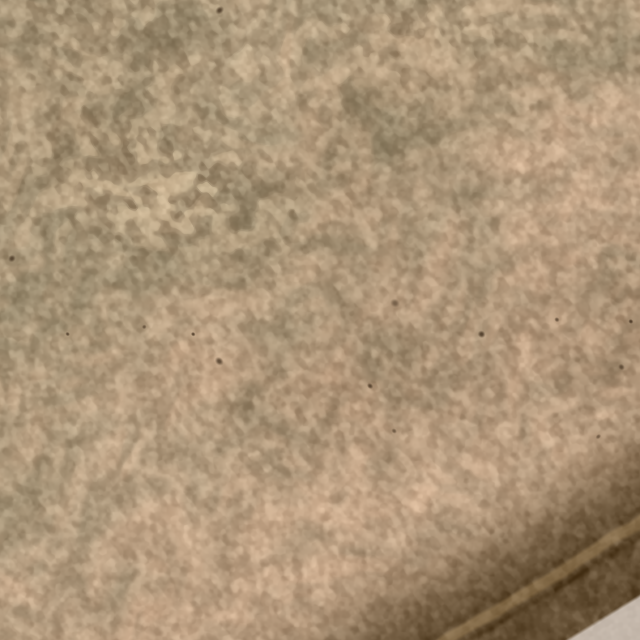
A WebGL 2 fragment shader for this texture:

```glsl
#version 300 es
precision highp float;

uniform vec2 u_resolution;
out vec4 fragColor;

vec3 hash3(vec2 cell) {
  vec3 q = fract(cell.xyx * vec3(0.1031, 0.1030, 0.0973));
  q += dot(q, q.yxz + 33.33);
  return fract((q.xxy + q.yzz) * q.zyx);
}

// Soft cellular noise: random cell values blended by distance, centred on 0
float blotches(vec2 p, float crispness) {
  vec2 cell = floor(p);
  float total = 0.0, weight = 0.0;
  for (int y = -1; y <= 1; y++) {
    for (int x = -1; x <= 1; x++) {
      vec2 corner = cell + vec2(x, y);
      vec3 h = hash3(corner + 57.0);
      vec2 d = corner + 0.15 + 0.7 * h.xy - p;
      float w = exp(-crispness * dot(d, d));
      total += w * h.z;
      weight += w;
    }
  }
  return total / weight - 0.5;
}

// Slow bending of the plane by layered sines
vec2 warp(vec2 p) {
  p += 0.030 * sin(p.yx * 11.0 + vec2(0.7, 2.9));
  p += 0.014 * sin(p.yx * 27.0 + vec2(4.1, 1.3));
  return p + 0.006 * sin(p.yx * 63.0 + vec2(2.2, 5.6));
}

float spot(vec2 p, vec2 centre, vec2 size) {
  vec2 d = (p - centre) / size;
  return exp(-dot(d, d));
}

// Small dark holes, at most one per grid cell
float pits(vec2 uv) {
  vec2 p = uv * 11.0;
  vec2 cell = floor(p);
  vec3 h = hash3(cell + 19.0);
  vec3 k = hash3(cell + 83.0);
  float chance = 0.04 + 0.42 * exp(-pow((uv.y - 0.45) / 0.13, 2.0));
  vec2 d = (fract(p) - 0.15 - 0.7 * h.xy) / 11.0;
  d.x += 0.6 * (k.y - 0.5) * d.y;
  float radius = mix(0.0025, 0.0052, k.x * k.x);
  float hole = 1.0 - smoothstep(0.2 * radius, 1.6 * radius, length(d));
  return hole * step(h.z, chance) * mix(0.5, 1.0, k.z);
}

void main() {
  vec2 uv = gl_FragCoord.xy / u_resolution;
  float pixel = 1.0 / u_resolution.y;

  // Axes along and across the slanting edge
  vec2 slant = vec2(dot(uv, vec2(0.853, 0.522)), dot(uv, vec2(0.522, -0.853)));
  vec2 bent = warp(slant);

  // Noise from broad stains down to grain
  float stain = blotches(bent * vec2(4.0, 7.0) + 3.0, 3.5);
  float cloud = blotches(bent * vec2(11.0, 17.0) + 21.0, 4.0);
  float mottle = blotches(bent * vec2(34.0, 44.0), 4.5);
  float grain = blotches(uv * mat2(0.8, 0.6, -0.6, 0.8) * vec2(100.0, 76.0) + 90.0, 4.5);
  float dust = blotches(uv * 150.0, 4.0);

  // Grey-green upper left, rosy right and bottom
  float rosy = smoothstep(-0.5, 0.4, slant.y + 0.25 * uv.x + 0.35 * stain + 0.25 * cloud);
  vec3 colour = mix(vec3(0.670, 0.595, 0.480), vec3(0.705, 0.596, 0.484), rosy);

  float light = 0.065 * stain + 0.065 * cloud + 0.075 * mottle + 0.125 * grain + 0.08 * dust;
  light -= 0.040 * spot(warp(uv), vec2(0.48, 0.40), vec2(0.25, 0.07));
  light -= 0.040 * spot(warp(uv), vec2(0.56, 0.86), vec2(0.14, 0.14));
  light -= 0.030 * spot(warp(uv), vec2(0.13, 0.73), vec2(0.10, 0.07));
  light += 0.022 * spot(uv, vec2(0.45, 0.22), vec2(0.45, 0.14));
  light += 0.018 * spot(uv, vec2(0.95, 0.90), vec2(0.25, 0.25));
  colour += light * vec3(1.0, 1.0, 0.97);
  colour += vec3(0.020, -0.004, -0.008) * (mottle + cloud);

  // Pale flaking crust and dark crevices, gathered in patches
  float crust = spot(warp(uv), vec2(0.27, 0.69), vec2(0.17, 0.09));
  crust += 0.4 * spot(warp(uv), vec2(0.20, 0.90), vec2(0.24, 0.13));
  crust += 0.5 * spot(warp(uv), vec2(0.62, 0.95), vec2(0.14, 0.09));
  crust = clamp(crust + 0.12, 0.0, 1.0);
  float flake = mottle + 0.8 * grain + 0.4 * cloud;
  colour += crust * vec3(0.075, 0.075, 0.064) * smoothstep(0.0, 0.24, flake);
  colour -= crust * vec3(0.050, 0.054, 0.050) * smoothstep(0.10, 0.32, -flake);

  colour = mix(colour, vec3(0.27, 0.20, 0.13), 0.85 * pits(uv));

  // Shadow deepening toward the slanting edge
  float edge = slant.y + 0.0025 * sin(slant.x * 38.0) + 0.03 * mottle;
  float shade = smoothstep(0.19, 0.365, edge + 0.04 * cloud);
  colour = mix(colour, vec3(0.365, 0.285, 0.180) + 0.8 * light, 0.93 * shade);

  // Raised ridge with a dark groove on either side
  float across = slant.y - 0.366 + 0.0015 * sin(slant.x * 23.0) + 0.004 * mottle;
  float groove = exp(-pow((across - 0.019) / 0.006, 2.0));
  groove += 0.5 * exp(-pow((across + 0.017) / 0.006, 2.0));
  colour -= 0.08 * groove;
  float ridge = 1.0 - smoothstep(0.005, 0.013, abs(across));
  vec3 ridgeColour = vec3(0.55, 0.45, 0.31) + 0.5 * light - 4.0 * max(across, 0.0);
  colour = mix(colour, ridgeColour, 0.85 * ridge);

  // Pale smooth corner beyond the edge
  float beyond = smoothstep(-0.002 - pixel, 0.002 + pixel, slant.y - 0.463);
  colour = mix(colour, vec3(0.77, 0.72, 0.67) + 0.04 * dust, beyond);

  fragColor = vec4(clamp(colour, 0.0, 1.0), 1.0);
}
```
